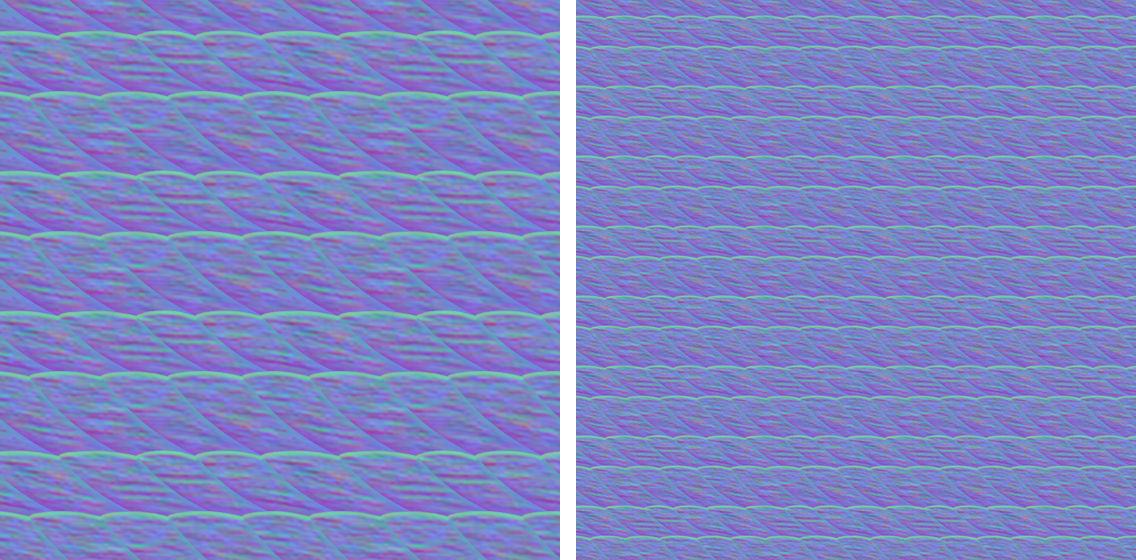
Left, the tile; right, the same tile 2 across and 2 down.
Reproduce this texture map procedurally as a WebGL 2 fragment shader.

```glsl
#version 300 es
precision highp float;
// Tangent-space normal map of twisted rope strands: alternating tall and short
// rows, each split by curved slanted seams. Every strand has a green upper rim,
// teal and magenta flanks, and long fine fibres taken from slopes of value noise.

uniform vec2 u_resolution;
out vec4 fragColor;

// Layout: one tile unit is a quarter of the canvas; a tile is 2 by 1 units.
const float TILES_DOWN = 4.0;
const float TILE_WIDTH = 2.0;
const float ROW_OFFSET = 0.6875;
const float TALL_ROW = 0.568;
const vec4 TALL_STARTS = vec4(0.208, 0.719, 1.198, 1.729);
const vec4 SHORT_STARTS = vec4(0.417, 0.974, 1.396, 1.865);
const float ARCH = 0.072;
const vec2 SEAM_RUN = vec2(0.45, 0.23);  // linear and cubic sideways drift
const float SHORT_RUN = 0.88;

// Widths and strengths
const float RIM_WIDTH = 0.046;
const float FLANK_WIDTH = 0.04;
const float FIBRE_SLANT = 0.10;
const float FIBRE_BEND = 0.012;
const float FIBRE_STRENGTH = 0.34;
const float THREAD_STRENGTH = 0.20;
const float GRAIN_STRENGTH = 0.17;

const vec3 BODY = vec3(0.488, 0.505, 0.805);
const vec3 RIM_GREEN = vec3(0.43, 0.86, 0.63);
const vec3 RIM_YELLOW = vec3(0.56, 0.78, 0.62);
const vec3 TEAL = vec3(0.35, 0.66, 0.74);
const vec3 BLUE = vec3(0.43, 0.52, 0.91);
const vec3 MAGENTA = vec3(0.60, 0.25, 0.77);
const vec3 VIOLET = vec3(0.53, 0.36, 0.85);

float hash(vec2 p) {
    return fract(sin(dot(p, vec2(127.1, 311.7))) * 43758.5);
}

float noise(vec2 p) {
    vec2 i = floor(p), f = fract(p);
    f = f * f * (3.0 - 2.0 * f);
    return mix(mix(hash(i), hash(i + vec2(1, 0)), f.x),
               mix(hash(i + vec2(0, 1)), hash(i + vec2(1, 1)), f.x), f.y);
}

// Rightward and upward facing slope of noise (y points down)
vec2 slope(vec2 p) {
    float h = noise(p);
    return vec2(h - noise(p + vec2(0.5, 0.0)), noise(p + vec2(0.0, 0.5)) - h);
}

// Distance past the strand start, gap to the next start, strand index
vec3 findStrand(float x, vec4 starts) {
    vec3 strand = vec3(TILE_WIDTH, 1.0, 0.0);
    for (int i = 0; i < 4; i++) {
        float d = mod(x - starts[i], TILE_WIDTH);
        float gap = mod(starts[(i + 1) % 4] - starts[i], TILE_WIDTH);
        if (d < strand.x) strand = vec3(d, gap, float(i));
    }
    return strand;
}

// Height by which the strand tops rise above the row line
float archLift(float x, vec4 starts) {
    vec3 s = findStrand(x, starts);
    float t = s.x / s.y;
    return ARCH * sqrt(t) * (1.0 - t * t);
}

vec3 ropeNormal(vec2 uv) {
    float x = mod(uv.x * TILES_DOWN, TILE_WIDTH);
    float y = fract((1.0 - uv.y) * TILES_DOWN - ROW_OFFSET);

    // Choose the row between the arched boundaries
    float tallLift = archLift(x, TALL_STARTS);
    float shortLift = archLift(x, SHORT_STARTS);
    if (y > 1.0 - tallLift) y -= 1.0;
    bool tall = y < TALL_ROW - shortLift;
    float rowHeight = tall ? TALL_ROW : 1.0 - TALL_ROW;
    float depth = tall ? y : y - TALL_ROW;
    float top = depth + (tall ? tallLift : shortLift);
    float bottom = rowHeight - depth - (tall ? shortLift : tallLift);

    // Straighten the seams to find the strand
    float v = depth / rowHeight;
    float scale = tall ? 1.0 : SHORT_RUN;
    float run = scale * (SEAM_RUN.x * v + SEAM_RUN.y * v * v * v);
    float lean = scale * (SEAM_RUN.x + 3.0 * SEAM_RUN.y * v * v) / rowHeight;
    vec3 strand = findStrand(x - run, tall ? TALL_STARTS : SHORT_STARTS);
    float across = strand.x / strand.y;
    float leftEdge = strand.x * inversesqrt(1.0 + lean * lean);
    float rightEdge = (strand.y - strand.x) * inversesqrt(1.0 + lean * lean);

    // Fibres, threads and grain in strand space, seeded per strand
    vec2 local = vec2(strand.x + run, depth);
    vec2 along = local;
    along.y -= FIBRE_SLANT * local.x + FIBRE_BEND * sin(local.x * 6.0 + strand.z);
    vec2 seed = vec2(17.0, 41.0) * (strand.z + (tall ? 1.0 : 6.0));
    vec2 tilt = FIBRE_STRENGTH * slope(along * vec2(4.0, 29.0) + seed);
    tilt += THREAD_STRENGTH * slope(along * vec2(11.0, 47.0) + seed.yx);
    tilt += GRAIN_STRENGTH * slope(local * vec2(31.0, 37.0) + seed + 50.0);
    float cloud = noise(along * vec2(16.0, 30.0) + seed + 90.0) - 0.5;

    // Body shading
    vec3 color = BODY;
    color.g += 0.04 * (0.5 - v) + tilt.y;
    color.r += 0.55 * tilt.x - 0.32 * tilt.y;
    color.b += 0.24 * cloud - 0.5 * abs(tilt.y) - 0.25 * abs(tilt.x);

    // Flanks along the seams and shade under the strand
    float shade = 1.0 - smoothstep(0.0, 0.10, bottom);
    color = mix(color, VIOLET, 0.45 * shade);
    float under = exp(-leftEdge / FLANK_WIDTH) * smoothstep(0.2, 0.65, v);
    color = mix(color, MAGENTA, 0.7 * under);
    float flank = 1.0 - smoothstep(0.0, FLANK_WIDTH * (1.0 + v), rightEdge);
    color = mix(color, mix(TEAL, BLUE, smoothstep(0.45, 1.0, v)), 0.8 * flank);

    // Bright upper rim
    float rim = smoothstep(-0.004, 0.012, top) * (1.0 - smoothstep(0.014, RIM_WIDTH, top));
    vec3 rimColor = mix(RIM_YELLOW, RIM_GREEN, smoothstep(0.0, 0.4, across));
    return mix(color, rimColor, 0.85 * rim);
}

void main() {
    // Four samples smooth the strand borders
    vec3 sum = vec3(0.0);
    for (int i = 0; i < 4; i++) {
        vec2 shift = vec2(i % 2, i / 2) * 0.5 - 0.25;
        sum += ropeNormal((gl_FragCoord.xy + shift) / u_resolution);
    }
    fragColor = vec4(sum * 0.25, 1.0);
}
```
